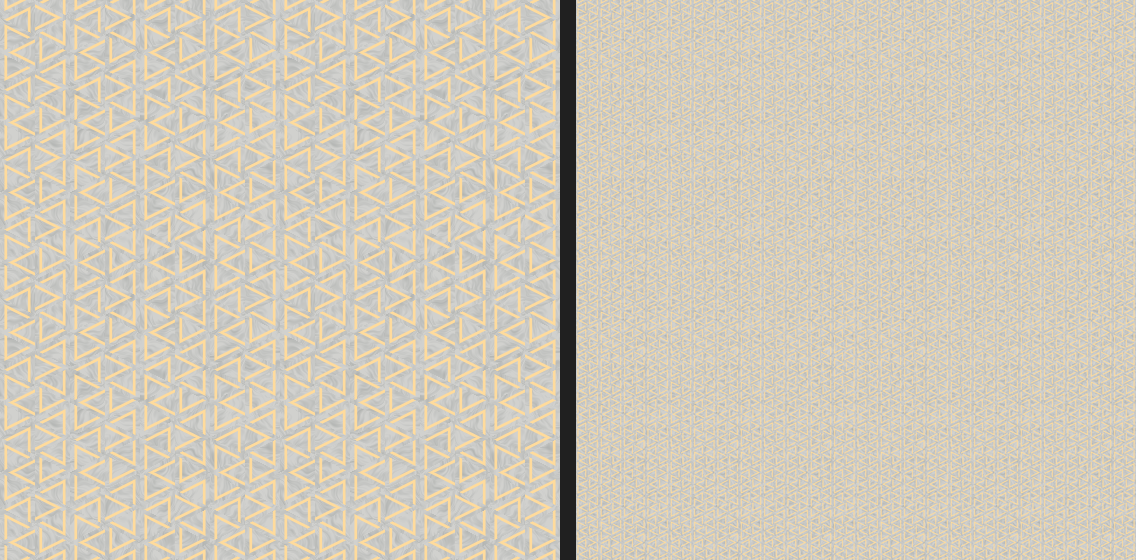
Left: one tile. Right: repeated 3 by 3.
A WebGL 2 fragment shader for this pattern:

```glsl
#version 300 es
precision highp float;

uniform vec2 u_resolution;
out vec4 fragColor;

const float STRIPS = 16.0;        // two strips per column, eight columns
const float STONE_PERIOD = 8.0;   // strips before the stone grain recurs
const float SLANT = 0.8944;       // cosine of the sloping sides
const float INSET = 0.1667;
const float LINE_WIDTH = 0.078;
const vec3 GOLD = vec3(1.0, 0.86, 0.61);
const vec3 STONE_LIGHT = vec3(0.818, 0.818, 0.808);
const vec3 STONE_DARK = vec3(0.665, 0.675, 0.665);

struct Triangle {
    vec2 local;     // distance from apex, offset from axis
    vec2 id;        // strip and wrapped axis height
    int openSide;   // 0 upper, 1 lower, 2 base
};

vec2 hash2(vec2 p) {
    vec3 q = fract(p.xyx * vec3(0.1031, 0.1030, 0.0973));
    q += dot(q, q.yzx + 33.33);
    return fract((q.xx + q.yz) * q.zy);
}

float cornerSlope(vec2 corner, vec2 offset) {
    float angle = 6.28318 * hash2(corner).x;
    return dot(vec2(cos(angle), sin(angle)), offset);
}

float gradientNoise(vec2 p) {
    vec2 i = floor(p), f = fract(p);
    vec2 u = f * f * f * (f * (f * 6.0 - 15.0) + 10.0);
    vec2 x = vec2(1.0, 0.0), y = x.yx;
    float low = mix(cornerSlope(i, f), cornerSlope(i + x, f - x), u.x);
    float high = mix(cornerSlope(i + y, f - y), cornerSlope(i + 1.0, f - 1.0), u.x);
    return mix(low, high, u.y);
}

vec2 rotate(vec2 p, float angle) {
    float c = cos(angle), s = sin(angle);
    return vec2(c * p.x - s * p.y, s * p.x + c * p.y);
}

Triangle findTriangle(vec2 p) {
    float strip = floor(p.x);
    bool turned = mod(strip, 2.0) > 0.5;
    // Odd strips are even strips turned by half a revolution
    vec2 q = turned ? vec2(1.0 - fract(p.x), -p.y) : vec2(fract(p.x), p.y);
    float axis = floor(q.y) + 0.5;
    bool pointsLeft = abs(q.y - axis) < 0.5 * q.x;
    if (!pointsLeft) axis = floor(q.y + 0.5);

    bool odd = mod(floor(axis), 2.0) > 0.5;
    int openSide = odd ? 1 : (pointsLeft ? 2 : 0);
    vec2 local = vec2(pointsLeft ? q.x : 1.0 - q.x, q.y - axis);
    float height = turned ? -axis : axis;
    vec2 id = vec2(mod(strip, STONE_PERIOD), mod(2.0 * height, 2.0 * STONE_PERIOD));
    return Triangle(local, id, openSide);
}

// Two inset sides with a mitred corner, cut off at the open side
float chevronDistance(vec2 local, int openSide, float inset, float width) {
    float upper = (0.5 * local.x - local.y) * SLANT;
    float lower = (0.5 * local.x + local.y) * SLANT;
    float base = 1.0 - local.x;
    float slopeInset = inset * SLANT;
    float a = openSide == 0 ? lower - slopeInset : upper - slopeInset;
    float b = openSide == 2 ? lower - slopeInset : base - inset;
    if (openSide == 1) a = upper - slopeInset;
    float openEdge = openSide == 0 ? upper : (openSide == 1 ? lower : base);
    return max(abs(min(a, b)) - 0.5 * width, -openEdge);
}

// Feathered grain with its own direction in every triangle
float stoneGrain(vec2 local, vec2 id) {
    vec2 seed = hash2(id + 3.7);
    vec2 shift = 60.0 * hash2(id + 21.3);
    float bend = gradientNoise(local * 2.2 + shift);
    vec2 q = rotate(local - vec2(0.6, 0.0), 6.28318 * seed.x + 1.6 * bend);
    float blotch = gradientNoise(q * vec2(1.8, 3.2) + shift.yx);
    float broad = gradientNoise(q * vec2(2.0, 8.0) + shift + 11.0);
    float fine = gradientNoise(q * vec2(4.0, 17.0) + shift.yx + 29.0);
    float grain = 0.45 * blotch + 0.5 * broad + 0.4 * fine;
    return clamp(0.22 + grain + 0.1 * (seed.y - 0.5), 0.0, 1.0);
}

void main() {
    vec2 p = gl_FragCoord.xy / u_resolution * STRIPS;
    float pixel = STRIPS / min(u_resolution.x, u_resolution.y);
    Triangle tri = findTriangle(p);

    vec3 color = mix(STONE_LIGHT, STONE_DARK, stoneGrain(tri.local, tri.id));
    float line = chevronDistance(tri.local, tri.openSide, INSET, LINE_WIDTH);
    color = mix(color, GOLD, 1.0 - smoothstep(-0.6 * pixel, 0.6 * pixel, line));
    fragColor = vec4(color, 1.0);
}
```
